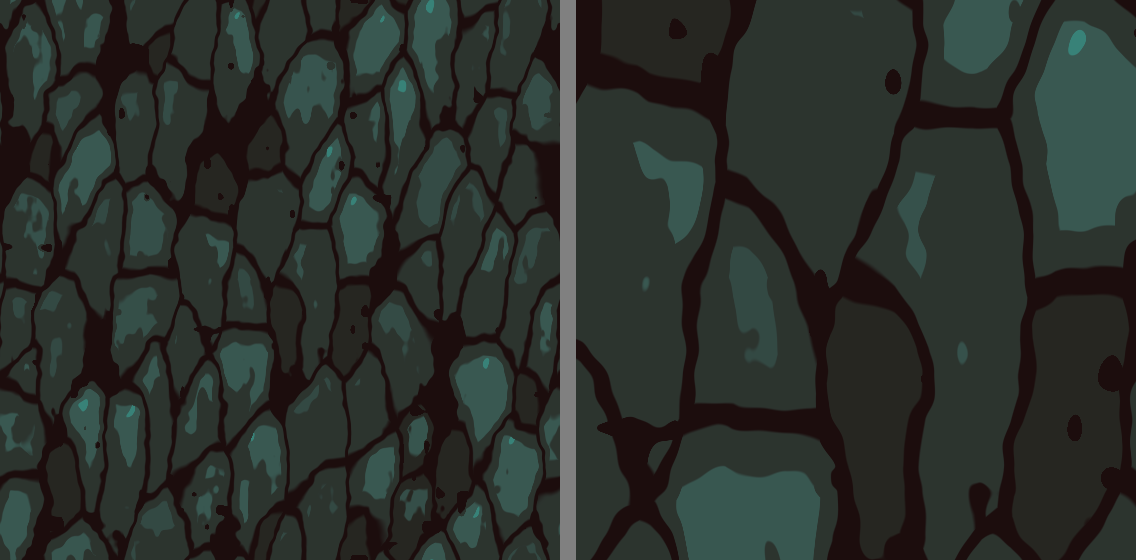
Left, the full canvas; right, a detail of the centre.
A Shadertoy shader for this texture:

```glsl
// Tiling wall of tapering teal stone shards over a near-black ground, in flat tones.
#define GRID vec2(10.0, 7.0)       // shards across and up, even number of columns
#define SHARD vec3(0.055, 0.088, 0.185) // half width, height above and below the waist
#define CRACK 0.06                 // dark gap between touching shards
#define RAGGED 0.55                // erosion of the lower edges
#define RIM 0.20                   // unlit border around the lit facets
#define GROUND vec3(0.108, 0.050, 0.050)
#define DIM_STONE vec3(0.150, 0.150, 0.130)
#define STONE vec3(0.172, 0.202, 0.182)
#define DIM_TEAL vec3(0.200, 0.285, 0.262)
#define TEAL vec3(0.222, 0.345, 0.318)
#define GLINT vec3(0.220, 0.510, 0.470)

// Integer hash: four values in 0..1 for a lattice point
vec4 hash4(vec2 cell, uint seed) {
    uvec4 v = uvec4(uint(cell.x), uint(cell.y), seed, seed + 7u);
    v = v * 1664525u + 1013904223u;
    v.x += v.y * v.w; v.y += v.z * v.x; v.z += v.x * v.y; v.w += v.y * v.z;
    v ^= v >> 16u;
    v.x += v.y * v.w; v.y += v.z * v.x; v.z += v.x * v.y; v.w += v.y * v.z;
    return vec4(v >> 8u) / 16777216.0;
}

// Value noise that wraps after "period" lattice steps
float noise(vec2 uv, vec2 period, uint seed) {
    vec2 p = uv * period, i = floor(p), f = p - i;
    f = f * f * (3.0 - 2.0 * f);
    vec2 a = mod(i, period), b = mod(i + 1.0, period);
    float low = mix(hash4(a, seed).x, hash4(vec2(b.x, a.y), seed).x, f.x);
    float high = mix(hash4(vec2(a.x, b.y), seed).x, hash4(b, seed).x, f.x);
    return mix(low, high, f.y);
}

// Shard coordinates: x is -1..1 at the waist, y is 1 at the tip and -1 at the foot
vec2 shardSpace(vec2 offset, float lean) {
    offset.x -= lean * offset.y;
    return offset / vec2(SHARD.x, offset.y > 0.0 ? SHARD.y : SHARD.z);
}

// Reaches 1 on the outline: pointed dome above, long taper below
float shardGauge(vec2 q) {
    float power = q.y > 0.0 ? 1.45 : 1.6;
    vec2 a = pow(abs(q) + 1e-5, vec2(power));
    return pow(a.x + a.y, 1.0 / power);
}

void mainImage(out vec4 fragColor, in vec2 fragCoord) {
    vec2 uv = fragCoord / iResolution.xy;
    float soft = 14.0 / iResolution.y;

    // Wobble the outlines
    vec2 wobble = vec2(noise(uv, vec2(26.0, 18.0), 1u), noise(uv, vec2(26.0, 18.0), 2u)) - 0.5;
    wobble += 0.3 * (vec2(noise(uv, vec2(72.0), 3u), noise(uv, vec2(72.0), 4u)) - 0.5);
    vec2 p = (uv + 0.016 * wobble) * GRID;

    // Find the nearest shard and its closest rival
    float nearest = 9.0, rival = 9.0;
    vec2 q = vec2(0.0);
    vec4 traits = vec4(0.0);
    for (int i = -1; i <= 1; i++) {
        float column = floor(p.x) + float(i);
        float stagger = 0.5 * mod(column, 2.0);
        for (int j = -1; j <= 2; j++) {
            vec2 cell = vec2(column, floor(p.y - stagger) + float(j));
            vec2 id = mod(cell, GRID);
            vec4 place = hash4(id, 11u), look = hash4(id, 12u);
            vec2 center = cell + vec2(0.0, stagger) + mix(vec2(0.12), vec2(0.88), place.xy);
            vec2 local = shardSpace((p - center) / GRID, mix(0.0, 0.22, place.z));
            float shrink = 0.5 * look.x * look.x - 0.12;
            float gauge = shardGauge(local) + shrink;
            if (gauge < nearest) {
                rival = nearest;
                nearest = gauge;
                q = local;
                traits = look;
            } else {
                rival = min(rival, gauge);
            }
        }
    }

    // Erode the feet and pit the weaker shards
    float drip = noise(uv, vec2(44.0, 18.0), 21u);
    float grain = noise(uv, vec2(96.0, 64.0), 22u);
    float wear = mix(0.10, RAGGED, smoothstep(0.1, -0.9, q.y));
    float erosion = wear * (0.65 * drip + 0.35 * grain - 0.5);
    erosion += 0.8 * traits.x * smoothstep(0.80, 0.95, noise(uv, vec2(46.0, 34.0), 23u));
    float crack = 0.5 * (rival - nearest) - CRACK;
    float inside = min(1.0 - nearest - erosion, crack);

    // Lit facets hang from the top in ragged vertical streaks
    float dim = smoothstep(0.78, 0.82, traits.x);
    float lit = 0.62 - traits.y - 0.5 * dim;
    float streak = noise(uv, vec2(30.0, 11.0), 31u) - 0.5;
    streak += 0.5 * (noise(uv, vec2(64.0, 24.0), 32u) - 0.5) + 0.2 * (grain - 0.5);
    float facet = min(3.0 * (inside - RIM + 0.1 * streak), q.y + lit + 1.5 * streak);

    // Small slanted glint on the brightest shards
    vec2 g = q - vec2(0.4 * traits.z - 0.3, 0.25 + 0.15 * traits.w);
    g.x -= 0.3 * g.y;
    float glint = 1.0 - length(g / vec2(0.085, 0.10)) + 0.8 * (drip - 0.5);
    glint = min(glint, 8.0 * (lit - 0.15));

    // Layer the flat tones
    vec3 color = mix(GROUND, mix(STONE, DIM_STONE, dim), smoothstep(-soft, soft, inside));
    vec3 teal = mix(DIM_TEAL, TEAL, smoothstep(-0.15, 0.15, lit));
    color = mix(color, teal, smoothstep(-2.0 * soft, 2.0 * soft, facet));
    color = mix(color, GLINT, smoothstep(-6.0 * soft, 6.0 * soft, glint) * step(0.0, facet));
    fragColor = vec4(color, 1.0);
}
```
